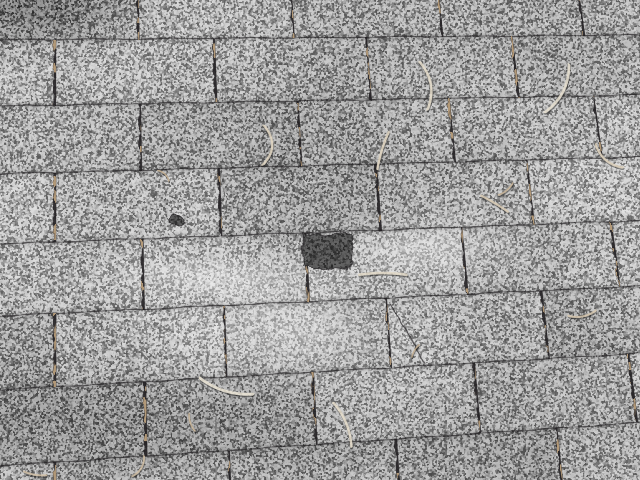
Write a Shadertoy shader that draws this texture.

```glsl
#define ROW_PITCH .1354
#define ROW_GROWTH .00208
#define TAB_PITCH .3403
#define TAB_SHRINK .00694
#define COURSE_WIDTH .0011
#define JOINT_WIDTH .0025
#define GRAIN_SCALE 290.
#define GRAIN_CONTRAST .42
#define BASE_TONE .645
#define TWIG_COUNT 16

const vec3 GAP = vec3(.13, .12, .13);
const vec3 STRAW = vec3(.70, .60, .47);
const vec3 BARK = vec3(.88, .86, .81);

float hash(vec2 p) {
    vec3 q = fract(p.xyx * .1031);
    q += dot(q, q.yzx + 33.33);
    return fract((q.x + q.y) * q.z);
}

// Cellular noise whose random cell values melt into each other, 0 to 1
float cells(vec2 p) {
    vec2 base = floor(p);
    float sum = 0., total = 0.;
    for (int y = -1; y <= 1; y++)
    for (int x = -1; x <= 1; x++) {
        vec2 c = base + vec2(x, y);
        vec2 offset = c + vec2(hash(c), hash(c + 71.)) - p;
        float weight = exp(-6. * dot(offset, offset));
        sum += weight * hash(c + 137.);
        total += weight;
    }
    return sum / total;
}

// Layered sines, roughly -1 to 1
float waves(vec2 p) {
    float sum = 0., amp = .5;
    for (int i = 0; i < 4; i++) {
        sum += amp * sin(p.x + 1.3 * sin(p.y + float(i)));
        p = mat2(1.6, 1.2, -1.2, 1.6) * p;
        amp *= .5;
    }
    return sum;
}

float cover(float d) {
    float soft = .7 / iResolution.y;
    return 1. - smoothstep(-soft, soft, d);
}

float blob(vec2 p, vec2 center, vec2 radius) {
    vec2 q = (p - center) / radius;
    return exp(-dot(q, q));
}

float segment(vec2 p, vec2 a, vec2 b) {
    vec2 ab = b - a;
    return length(p - a - ab * clamp(dot(p - a, ab) / dot(ab, ab), 0., 1.));
}

// Tab coordinates in perspective: x counts tabs, y counts courses
vec2 tabCoords(vec2 p) {
    float t = .75 * p.x;
    float y = (p.y + .003 * t) / (1. - .09 * t) - .0833;
    float course = (sqrt(ROW_PITCH * ROW_PITCH + 4. * ROW_GROWTH * y) - ROW_PITCH) / (2. * ROW_GROWTH);
    float pitch = TAB_PITCH + .0052 * (course - .5);
    float tab = (pitch - sqrt(pitch * pitch - 4. * TAB_SHRINK * (p.x - .1146))) / (2. * TAB_SHRINK);
    return vec2(tab - .52 * mod(floor(course), 2.), course);
}

// Curved twig lying at a random place; x is distance, y is its size from 0 to 1
vec2 twig(vec2 p, float id) {
    vec2 center = vec2(1.333 * hash(vec2(id, 3.)), hash(vec2(id, 17.)));
    float angle = 6.283 * hash(vec2(id, 29.)), big = hash(vec2(id, 41.));
    float halfLength = mix(.012, .06, big * big);
    float bend = .9 * (hash(vec2(id, 53.)) - .5) / halfLength;
    vec2 q = mat2(cos(angle), -sin(angle), sin(angle), cos(angle)) * (p - center);
    float slope = 2. * bend * q.x;
    q.y = (q.y - bend * q.x * q.x) / sqrt(1. + slope * slope);
    float d = length(vec2(max(abs(q.x) - halfLength, 0.), q.y));
    return vec2(d - mix(.001, .003, big), big);
}

void mainImage(out vec4 fragColor, in vec2 fragCoord) {
    vec2 p = vec2(fragCoord.x, iResolution.y - fragCoord.y) / iResolution.y;
    float ragged = waves(p * 130.);
    vec2 uv = tabCoords(p + .0016 * vec2(ragged, waves(p * 40. + 5.)));
    vec2 gap = abs(fract(uv + .5) - .5) * vec2(TAB_PITCH, ROW_PITCH + 2. * ROW_GROWTH * uv.y);

    // Weathering: tab variation, pale scuffs and dark stains
    float scuff = blob(p, vec2(.46, .575), vec2(.19, .045))
                + blob(p, vec2(.61, .69), vec2(.18, .08))
                + blob(p, vec2(.9, .52), vec2(.15, .06));
    float stain = blob(p, vec2(.08, .02), vec2(.19, .07))
                + .5 * blob(p, vec2(.35, .89), vec2(.55, .1));
    float tone = BASE_TONE + .08 * (hash(floor(uv) + 20.) - .5) + .05 * waves(p * 5.);
    tone += .13 * scuff - .2 * stain;

    // Mineral granules: fine pale flecks with darker pits between them
    float fleck = smoothstep(0., .78, cells(p * GRAIN_SCALE));
    float clump = cells(p * GRAIN_SCALE * .45 + 9.);
    float grain = GRAIN_CONTRAST * (fleck - .66 + .2 * (clump - .5));
    vec3 color = vec3(tone + grain * (1. - .4 * min(scuff, 1.)));

    // Course edges with a soft shadow, then the joints with straw caught in them
    color *= 1. - .2 * exp(-gap.y / .004);
    color = mix(color, GAP, .65 * cover(gap.y - COURSE_WIDTH * (1. + .9 * ragged)));
    float joint = gap.x - JOINT_WIDTH * (1. + .7 * ragged);
    color = mix(color, GAP, .9 * cover(joint));
    float straw = smoothstep(.6, .7, cells(p * vec2(130., 60.)));
    color = mix(color, STRAW, straw * cover(joint + .0005));

    // Torn patch, small hole and crack exposing the dark layer
    vec2 box = abs(p - vec2(.683, .523)) - vec2(.052, .035);
    float torn = max(box.x, box.y + .005 * waves(p * 60.)) + .004 * ragged;
    torn = min(torn, length((p - vec2(.366, .46)) * vec2(.8, 1.3)) - .014 + .006 * ragged);
    color = mix(color, vec3(.31 + .5 * grain), cover(torn));
    color = mix(color, GAP, .7 * cover(abs(torn) - .0012));
    float crack = segment(p + .005 * ragged, vec2(.815, .635), vec2(.885, .757));
    color = mix(color, GAP, .7 * cover(crack - .0013));

    // Scattered twigs with shadows
    for (int i = 0; i < TWIG_COUNT; i++) {
        float id = float(i) + 1.;
        color *= 1. - .4 * cover(twig(p - vec2(.001, .003), id).x);
        vec2 t = twig(p, id);
        color = mix(color, mix(STRAW, BARK, t.y) + .15 * grain, cover(t.x));
    }
    fragColor = vec4(clamp(color, 0., 1.), 1.);
}
```
